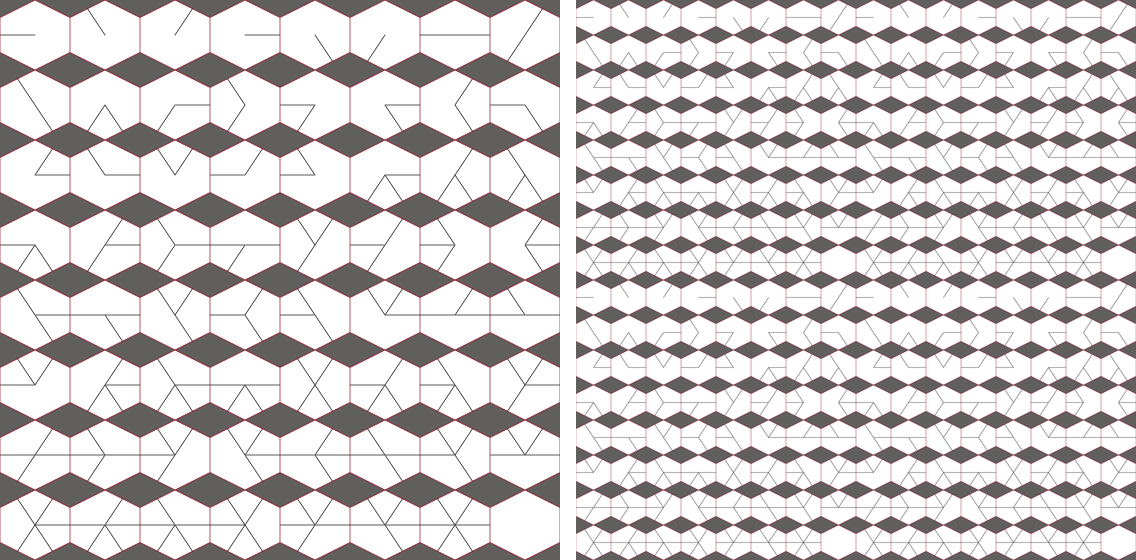
Left: one tile. Right: repeated 2 by 2.
Give the GLSL for this pattern, as a WebGL 1 fragment shader.

```glsl
precision highp float;
uniform vec2 u_resolution;

float bitOf(float mask, float i) {
  return mod(floor((mask + 0.5) / floor(exp2(i) + 0.5)), 2.0);
}

float bitCount(float mask) {
  float count = 0.0;
  for (int i = 0; i < 6; i++) count += bitOf(mask, float(i));
  return count;
}

// Every subset of six spokes once: singles, opposite pairs, other pairs,
// then larger subsets, each group in descending binary order.
float spokeMask(float index) {
  if (index < 5.5) return floor(exp2(index) + 0.5);
  if (index < 6.5) return 9.0;
  if (index < 7.5) return 36.0;
  if (index < 8.5) return 18.0;
  if (index > 62.5) return 0.0;

  vec2 group = vec2(2.0, 9.0); // subset size, first index
  if (index > 20.5) group = vec2(3.0, 21.0);
  if (index > 40.5) group = vec2(4.0, 41.0);
  if (index > 55.5) group = vec2(5.0, 56.0);
  if (index > 61.5) group = vec2(6.0, 62.0);

  float remaining = index - group.y;
  for (int i = 0; i < 63; i++) {
    float mask = 63.0 - float(i);
    bool oppositePair = group.x < 2.5 && mod(mask + 0.5, 9.0) < 1.0;
    if (abs(bitCount(mask) - group.x) < 0.5 && !oppositePair) {
      if (remaining < 0.5) return mask;
      remaining -= 1.0;
    }
  }
  return 0.0;
}

float segmentDistance(vec2 p, vec2 end) {
  return length(p - end * clamp(dot(p, end) / dot(end, end), 0.0, 1.0));
}

// Box-filtered coverage of a thin line
float stroke(float dist, float width, float pixel) {
  vec2 edges = (vec2(0.5, -0.5) * width - dist) / pixel + 0.5;
  edges = clamp(edges, 0.0, 1.0);
  return edges.x - edges.y;
}

void main() {
  vec2 grid = gl_FragCoord.xy / u_resolution * 8.0;
  float pixel = 8.0 / u_resolution.y;
  vec2 cell = floor(grid);
  vec2 p = fract(grid) - 0.5;
  vec2 q = abs(p);

  // Spokes from the centre, clockwise from the left
  float mask = spokeMask((7.0 - cell.y) * 8.0 + cell.x);
  float spokeDist = 1.0;
  for (int i = 0; i < 6; i++) {
    float angle = float(i) * 1.047198;
    vec2 end = vec2(-0.5 * cos(angle), 0.4330127 * sin(angle));
    if (bitOf(mask, float(i)) > 0.5)
      spokeDist = min(spokeDist, segmentDistance(p, end));
  }

  // Hexagon edges and the diamonds left between them
  float slantDist = (q.y + 0.5 * q.x - 0.5) / 1.118034;
  float sideDist = length(vec2(q.x - 0.5, max(q.y - 0.25, 0.0)));
  float outlineDist = min(abs(slantDist), sideDist);

  vec3 color = vec3(1.0);
  color = mix(color, vec3(0.0), stroke(spokeDist, 0.0094, pixel));
  color = mix(color, vec3(0.38, 0.37, 0.37), clamp(slantDist / pixel + 0.5, 0.0, 1.0));
  color = mix(color, vec3(0.55, 0.0, 0.08), stroke(outlineDist, 0.0094, pixel));
  gl_FragColor = vec4(color, 1.0);
}
```
